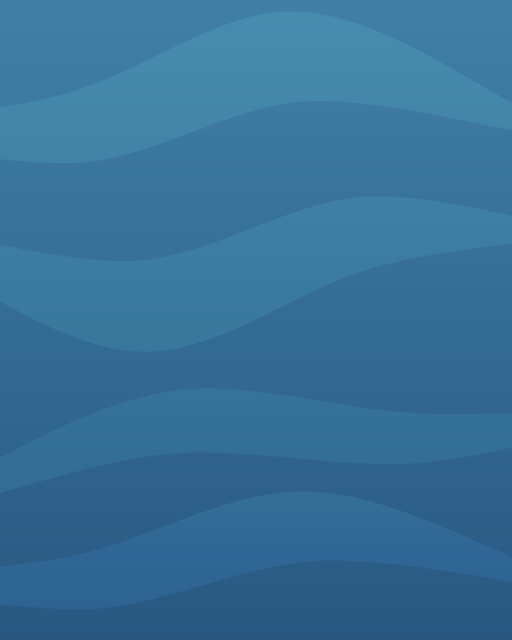
Reproduce this background procedurally as a Shadertoy shader.

```glsl
#define DEEP vec3(0.155, 0.345, 0.510)
#define SURFACE vec3(0.255, 0.500, 0.655)
#define CREST_TINT vec3(0.025, 0.053, 0.036)
#define UPPER_TINT vec3(0.023, 0.050, 0.038)
#define LOWER_TINT vec3(0.019, 0.042, 0.037)
#define FLOOR_TINT vec3(0.018, 0.036, 0.055)
#define FLOOR_GLOW vec3(0.028, 0.053, 0.046)
#define EDGE_SOFTNESS 0.8

// Cubic Hermite span between two heights with given end slopes
float span(float x, vec2 ends, vec2 heights, vec2 slopes) {
    float width = ends.y - ends.x;
    float t = (x - ends.x) / width;
    float s = t * t * (3.0 - 2.0 * t);
    float bend = t * (1.0 - t) * ((1.0 - t) * slopes.x - t * slopes.y);
    return mix(heights.x, heights.y, s) + width * bend;
}

// Three joined spans across the canvas, meeting at the two inner knots
float wave(float x, vec2 knots, vec4 heights, vec4 slopes) {
    if (x < knots.x) return span(x, vec2(0.0, knots.x), heights.xy, slopes.xy);
    if (x < knots.y) return span(x, knots, heights.yz, slopes.yz);
    return span(x, vec2(knots.y, 1.0), heights.zw, slopes.zw);
}

// Smooth coverage of the area below a curve
float below(float y, float curve) {
    float soft = EDGE_SOFTNESS / iResolution.y;
    return 1.0 - smoothstep(-soft, soft, y - curve);
}

float ribbon(float y, float top, float bottom) {
    return below(y, top) * (1.0 - below(y, bottom));
}

void mainImage(out vec4 fragColor, in vec2 fragCoord) {
    vec2 uv = fragCoord / iResolution.xy;
    float x = uv.x, y = uv.y;
    vec3 color = mix(DEEP, SURFACE, y);

    // High crest
    float top = wave(x, vec2(0.171, 0.567), vec4(0.833, 0.865, 0.982, 0.839), vec4(0.10, 0.28, 0.0, -0.45));
    float bottom = wave(x, vec2(0.130, 0.620), vec4(0.751, 0.745, 0.842, 0.797), vec4(-0.065, 0.0, 0.0, -0.14));
    color += CREST_TINT * ribbon(y, top, bottom);

    // Upper swell
    top = wave(x, vec2(0.244, 0.733), vec4(0.617, 0.592, 0.693, 0.663), vec4(-0.136, 0.0, 0.0, -0.17));
    bottom = wave(x, vec2(0.285, 0.700), vec4(0.529, 0.4505, 0.574, 0.620), vec4(-0.44, 0.0, 0.27, 0.12));
    color += UPPER_TINT * ribbon(y, top, bottom);

    // Lower swell
    top = wave(x, vec2(0.400, 0.860), vec4(0.285, 0.393, 0.353, 0.354), vec4(0.42, 0.0, 0.0, 0.01));
    bottom = wave(x, vec2(0.390, 0.765), vec4(0.230, 0.293, 0.275, 0.301), vec4(0.22, 0.0, 0.0, 0.18));
    color += LOWER_TINT * ribbon(y, top, bottom);

    // Floor wave, bluer with depth
    top = wave(x, vec2(0.180, 0.590), vec4(0.115, 0.139, 0.232, 0.130), vec4(0.08, 0.22, 0.0, -0.34));
    bottom = wave(x, vec2(0.155, 0.643), vec4(0.055, 0.048, 0.124, 0.091), vec4(-0.05, 0.0, 0.0, -0.13));
    vec3 floorTint = mix(FLOOR_TINT, FLOOR_GLOW, smoothstep(0.14, 0.23, y));
    color += floorTint * ribbon(y, top, bottom);

    fragColor = vec4(color, 1.0);
}
```
